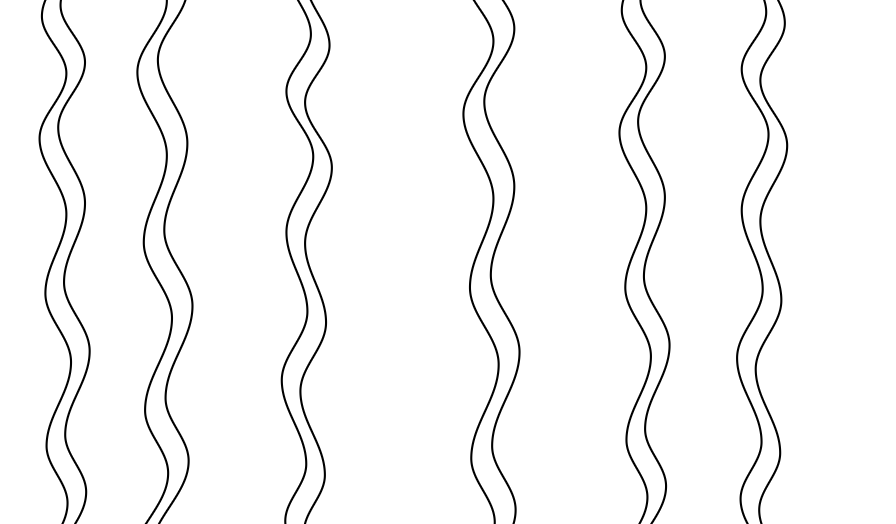
This pattern is drawn by a Shadertoy shader. Its source:

```glsl
const vec3 PAPER = vec3(1.0);
const vec3 INK = vec3(0.0);
const float CANVAS_HEIGHT = 450.0;  // design units from top to bottom
const float LINE_WIDTH = 1.8;
const float RIBBON_WIDTH = 16.0;
const float EDGE_LAG = 9.5;         // vertical slip between the two edges
const float WAVE_START = -160.0;
const float PI = 3.14159;

// Height of each half wave, and the sideways position of each crest
const int SPAN_COUNT = 9;
const float SPANS[9] = float[9](55.0, 49.0, 56.0, 65.0, 68.0, 59.0, 72.0, 49.0, 72.0);
const float CRESTS[10] = float[10](22.0, 2.0, 23.0, 0.0, 23.0, 5.0, 27.0, 6.0, 24.0, -6.0);

// Ribbons: anchor x, anchor y from the top, scale, facing (-1 is mirrored)
const int RIBBON_COUNT = 6;
const vec4 RIBBONS[6] = vec4[6](
    vec4(34.0, 119.0, 1.0, 1.0),
    vec4(118.0, 62.0, 1.1, 1.0),
    vec4(285.0, 144.0, 1.0, -1.0),
    vec4(398.0, 98.0, 1.12, 1.0),
    vec4(532.0, 114.0, 1.0, 1.0),
    vec4(676.0, 125.0, 1.0, -1.0));

// Sideways offset (x) and slope (y) of the uneven wave at height y
vec2 unevenWave(float y) {
    float start = WAVE_START;
    vec2 wave = vec2(CRESTS[0], 0.0);
    for (int i = 0; i < SPAN_COUNT; i++) {
        float t = clamp((y - start) / SPANS[i], 0.0, 1.0);
        float swing = CRESTS[i + 1] - CRESTS[i];
        wave += swing * vec2(0.5 - 0.5 * cos(PI * t),
                             0.5 * PI * sin(PI * t) / SPANS[i]);
        start += SPANS[i];
    }
    return wave;
}

// Distance to one edge, corrected for the slope of the curve
float edgeDistance(vec2 p) {
    vec2 wave = unevenWave(p.y);
    return abs(p.x - wave.x) / sqrt(1.0 + wave.y * wave.y);
}

// Distance to the nearer of the two edges of a ribbon
float ribbonDistance(vec2 p, vec4 ribbon) {
    vec2 local = (p - ribbon.xy) / ribbon.z;
    local.x *= ribbon.w;
    vec2 slip = vec2(RIBBON_WIDTH, -EDGE_LAG);
    return ribbon.z * min(edgeDistance(local), edgeDistance(local - slip));
}

void mainImage(out vec4 fragColor, in vec2 fragCoord) {
    float pixel = CANVAS_HEIGHT / iResolution.y;
    vec2 p = vec2(fragCoord.x, iResolution.y - fragCoord.y) * pixel;

    float d = CANVAS_HEIGHT;
    for (int i = 0; i < RIBBON_COUNT; i++) {
        d = min(d, ribbonDistance(p, RIBBONS[i]));
    }

    // Antialiased stroke
    float ink = clamp((0.5 * LINE_WIDTH - d) / pixel + 0.5, 0.0, 1.0);
    fragColor = vec4(mix(PAPER, INK, ink), 1.0);
}
```
